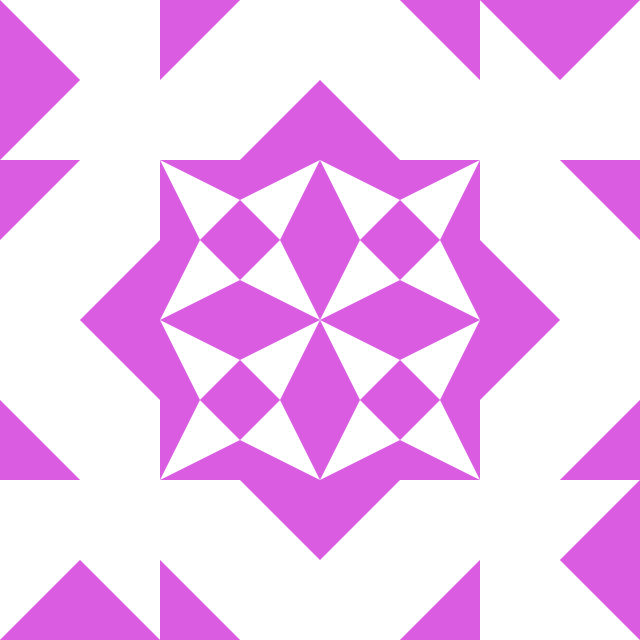
A WebGL 1 fragment shader for this pattern:

```glsl
precision highp float;
// Four-by-four quilt block: a pinwheel star with split triangles and turned corners.
uniform vec2 u_resolution;

#define GRID 4.0
#define SAMPLES 4
#define ORCHID vec3(0.855, 0.360, 0.880)
#define PAPER vec3(1.0)

// Each patch returns a value that is positive on the coloured cloth.

// Inner cell: four white kites pointing at the corners, around a diamond.
float starPatch(vec2 p) {
  vec2 q = abs(fract(p) - 0.5);
  float outsideDiamond = q.x + q.y - 0.25;
  float betweenRays = min(0.25 + 0.5 * q.y - q.x, 0.25 + 0.5 * q.x - q.y);
  return -min(outsideDiamond, betweenRays);
}

// Side cell: two opposite corners cut off by diagonals.
float sidePatch(vec2 a) {
  float outward = max(a.x, a.y) - 1.0;
  float along = min(a.x, a.y);
  return abs(outward + along - 1.0) - 0.5;
}

// Corner cell: one triangle on an outer edge, turned a quarter per corner.
float cornerPatch(vec2 p) {
  vec2 c = abs(p) - 1.0;
  c = p.x * p.y < 0.0 ? c : c.yx;
  return min(c.y, 1.0 - c.y) - (1.0 - c.x);
}

// Chooses the patch for a point measured in cells from the centre.
float quilt(vec2 p) {
  vec2 a = abs(p);
  if (max(a.x, a.y) < 1.0) return starPatch(p);
  if (min(a.x, a.y) < 1.0) return sidePatch(a);
  return cornerPatch(p);
}

void main() {
  float side = min(u_resolution.x, u_resolution.y);

  // Average sub-pixel samples for smooth edges.
  float coverage = 0.0;
  for (int j = 0; j < SAMPLES; j++) {
    for (int i = 0; i < SAMPLES; i++) {
      vec2 jitter = (vec2(float(i), float(j)) + 0.5) / float(SAMPLES) - 0.5;
      vec2 p = (gl_FragCoord.xy + jitter - 0.5 * u_resolution) / side * GRID;
      coverage += step(0.0, quilt(p));
    }
  }
  coverage /= float(SAMPLES * SAMPLES);

  gl_FragColor = vec4(mix(PAPER, ORCHID, coverage), 1.0);
}
```
